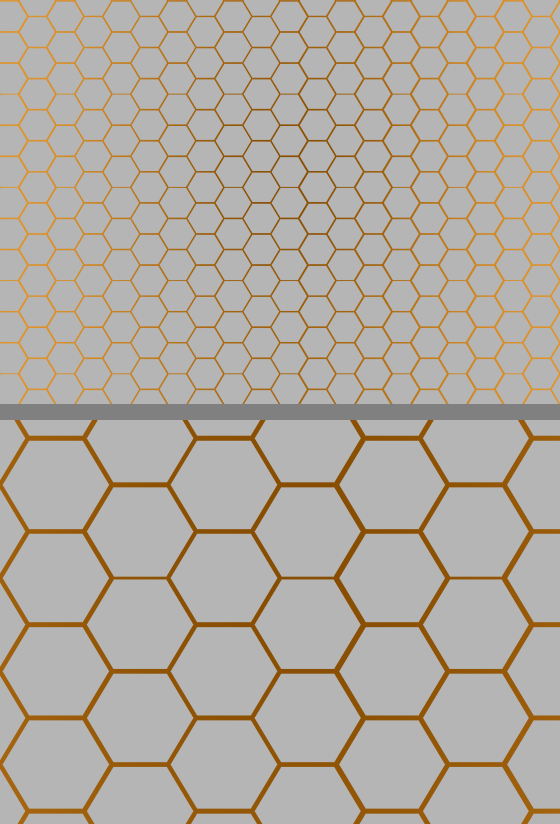
Top, the full canvas; bottom, a detail of the centre.
Reproduce this pattern procedurally as a Shadertoy shader.

```glsl
// Seamless honeycomb outline: 10 x 13 pairs of flat-topped hexagons on grey.
// Each edge has its own slightly uneven width, set by its row and column, and
// the strokes run from dark brown in the middle to light amber at the sides.

const float TAU = 6.2831853;
const float ROOT3 = 1.7320508;
const vec2 REPEATS = vec2(10.0, 13.0);
const vec2 PERIOD = vec2(3.0, ROOT3);      // lattice step in hexagon sides
const vec3 GREY = vec3(0.71);
const vec3 BROWN = vec3(0.53, 0.30, 0.00);
const vec3 AMBER = vec3(0.87, 0.58, 0.18);

float hash(vec2 p) {
    return fract(sin(dot(p, vec2(127.1, 311.7))) * 43758.5453);
}

// Zero at the centre of the period, one half a period away.
float wave(float x, float centre) {
    return 0.5 - 0.5 * cos(TAU * (x - centre));
}

// Half width of a horizontal edge; every third row of the even columns is thin.
float flatHalfWidth(float row) {
    float thin = step(abs(mod(row, 3.0) - 1.0), 0.25);
    return mix(0.039 + 0.008 * hash(vec2(row, 7.0)), 0.026, thin);
}

// Half width of a slanted edge, swelling and narrowing across the columns.
float slantHalfWidth(float strip, float row) {
    float swell = wave(strip / (2.0 * REPEATS.x), 0.325);
    float uneven = hash(vec2(strip, 3.0)) + 0.4 * hash(vec2(strip, row));
    return 0.036 + 0.012 * swell + 0.008 * uneven;
}

// Signed distance to the outline of the cell around q (in hexagon sides).
float outline(vec2 q, float column, float height) {
    vec2 side = vec2(q.x < 0.0 ? -1.0 : 1.0, q.y < 0.0 ? -1.0 : 1.0);
    float flatRow = mod(height + 0.5 * side.y, REPEATS.y);
    float slantRow = mod(height + 0.25 * side.y, REPEATS.y);
    float strip = mod(column + step(0.0, side.x), 2.0 * REPEATS.x);

    float apothem = 0.5 * ROOT3;
    float flatEdge = apothem - abs(q.y) - flatHalfWidth(flatRow);
    float slantEdge = apothem - dot(abs(q), vec2(apothem, 0.5))
                    - slantHalfWidth(strip, slantRow);
    return min(flatEdge, slantEdge);
}

// Choose the nearer centre from the even and odd columns.
float honeycomb(vec2 p) {
    vec2 a = p - vec2(0.5, 0.5 * ROOT3);
    vec2 b = p - vec2(2.0, 0.0);
    vec2 idA = floor(a / PERIOD + 0.5);
    vec2 idB = floor(b / PERIOD + 0.5);
    a -= idA * PERIOD;
    b -= idB * PERIOD;
    if (dot(a, a) < dot(b, b)) {
        return outline(a, 2.0 * idA.x, idA.y + 0.5);
    }
    return outline(b, 2.0 * idB.x + 1.0, idB.y);
}

// Periodic shading that darkens around the middle of the canvas.
vec3 strokeColour(vec2 uv) {
    float across = wave(uv.x, 0.51);
    float down = wave(uv.y, 0.56);
    float light = 1.0 - (1.0 - across) * (1.0 - 0.35 * down);
    return mix(BROWN, AMBER, light);
}

void mainImage(out vec4 fragColor, in vec2 fragCoord) {
    vec2 uv = fragCoord / iResolution.xy;
    vec2 p = uv * REPEATS * PERIOD + vec2(0.0, 0.05);

    // One pixel measured in hexagon sides gives the edge softness.
    float pixel = REPEATS.x * PERIOD.x / iResolution.x;
    float ink = clamp(0.5 - honeycomb(p) / pixel, 0.0, 1.0);

    fragColor = vec4(mix(GREY, strokeColour(uv), ink), 1.0);
}
```
